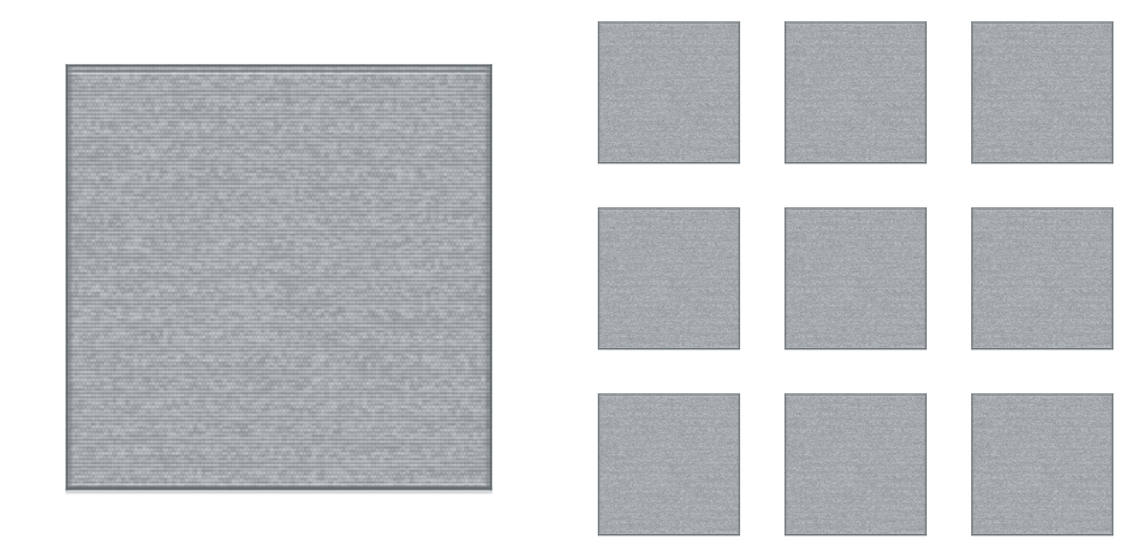
Left: one tile. Right: repeated 3 by 3.
Reproduce this texture procedurally as a Shadertoy shader.

```glsl
#define ROWS 144.0
#define COLUMNS 144.0
#define BANDS 24.0
#define GRAIN_CELLS vec2(132.0, 192.0)
#define ROW_CONTRAST 0.046
#define STITCH_CONTRAST 0.026
#define GRAIN_CONTRAST 0.13
#define EDGE_SOFTNESS 0.0016
#define PANEL_MIN vec2(0.117, 0.121)
#define PANEL_MAX vec2(0.879, 0.885)

const float TAU = 6.2831853;
const vec3 CLOTH = vec3(0.652, 0.669, 0.688);
const vec3 HEM = vec3(0.37, 0.40, 0.41);
const vec3 SHADOW = vec3(0.82, 0.83, 0.84);

float hash(vec2 cell) {
    vec3 p = fract(cell.xyx * 0.1031);
    p += dot(p, p.yzx + 33.33);
    return fract((p.x + p.y) * p.z);
}

// Value noise that wraps after a whole number of cells
float wrapNoise(vec2 uv, vec2 cells) {
    vec2 p = uv * cells;
    vec2 i = floor(p);
    vec2 f = fract(p);
    f = f * f * (3.0 - 2.0 * f);
    vec2 a = mod(i, cells);
    vec2 b = mod(i + 1.0, cells);
    float low = mix(hash(a), hash(vec2(b.x, a.y)), f.x);
    float high = mix(hash(vec2(a.x, b.y)), hash(b), f.x);
    return mix(low, high, f.y);
}

// Soft line of the given half width around zero
float line(float d, float halfWidth) {
    return exp(-d * d / (halfWidth * halfWidth));
}

// Brightness offset of the woven rows
float weave(vec2 uv) {
    float band = smoothstep(-0.2, 0.8, cos(TAU * uv.y * BANDS));
    float row = cos(TAU * uv.y * ROWS);
    float stitch = cos(TAU * uv.x * COLUMNS);
    float brick = stitch * cos(0.5 * TAU * uv.y * ROWS);
    float grain = wrapNoise(uv, GRAIN_CELLS) - 0.5;
    float streak = wrapNoise(uv, vec2(12.0, ROWS)) - 0.5;
    float shade = ROW_CONTRAST * row * mix(0.6, 1.2, band);
    shade += STITCH_CONTRAST * mix(brick, 0.5 * stitch, band);
    shade += GRAIN_CONTRAST * grain * mix(1.0, 0.55, band);
    return shade + 0.03 * streak - 0.012 * band;
}

void mainImage(out vec4 fragColor, in vec2 fragCoord) {
    vec2 uv = fragCoord / iResolution.xy;
    vec2 lower = uv - PANEL_MIN;
    vec2 upper = PANEL_MAX - uv;
    float side = min(lower.x, upper.x);
    float inside = min(side, min(lower.y, upper.y));
    float soft = max(EDGE_SOFTNESS, 0.75 / iResolution.y);

    // Cloth with bright seams beside the top and bottom hems
    vec3 color = CLOTH + weave(uv);
    color += 0.10 * (line(upper.y - 0.0068, 0.0018) + line(upper.y - 0.017, 0.002));
    color += 0.07 * line(lower.y - 0.011, 0.002);

    // Dark hems, doubled along the top
    float hem = 0.9 * line(side - 0.0025, 0.0032);
    hem = max(hem, 0.4 * line(side - 0.008, 0.004));
    hem = max(hem, 0.95 * line(upper.y - 0.0025, 0.0025));
    hem = max(hem, 0.55 * line(upper.y - 0.0118, 0.002));
    hem = max(hem, 0.95 * line(lower.y - 0.004, 0.0035));
    color = mix(color, HEM, hem);

    // White surround with a faint shadow under the panel
    float underside = line(lower.y + 0.003, 0.003) * smoothstep(-soft, soft, side);
    vec3 surround = mix(vec3(1.0), SHADOW, underside);
    fragColor = vec4(mix(surround, color, smoothstep(-soft, soft, inside)), 1.0);
}
```
